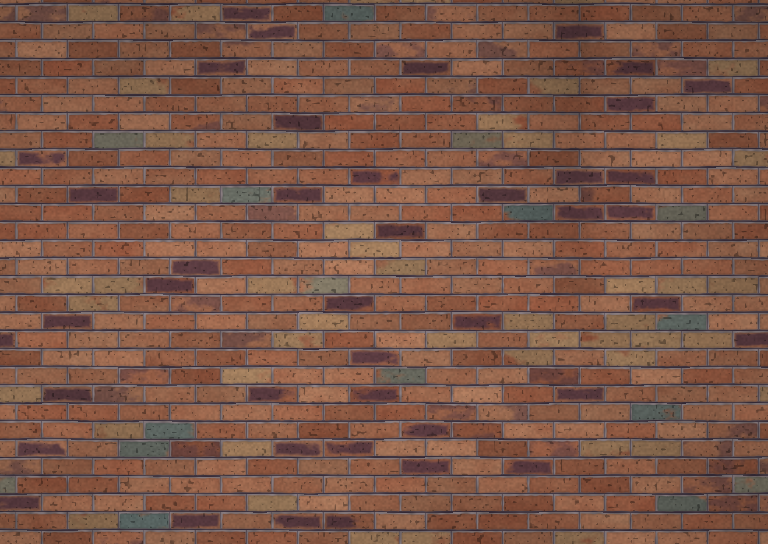
Reproduce this texture procedurally as a WebGL 1 fragment shader.

```glsl
precision highp float;
// Weathered brick wall in running bond: 15 bricks across, 30 courses down.
// Each brick is a rounded box with a hashed tint (clay, plum, teal or tan),
// laid in grey mortar with a shadow under every course, then stained softly.
uniform vec2 u_resolution;

const vec2 COUNT = vec2(15.0, 30.0);
const float BRICK_LENGTH = 2.82;   // in course heights
const vec2 BOND_OFFSET = vec2(0.32, 0.25);

const vec3 RUST = vec3(0.50, 0.29, 0.21);
const vec3 ORANGE = vec3(0.59, 0.42, 0.32);
const vec3 PLUM = vec3(0.29, 0.19, 0.22);
const vec3 TEAL = vec3(0.29, 0.36, 0.36);
const vec3 TAN = vec3(0.56, 0.46, 0.34);
const vec3 MORTAR = vec3(0.46, 0.42, 0.43);
const vec3 SHADOW = vec3(0.19, 0.15, 0.20);

float hash(vec2 p) {
  vec3 q = fract(vec3(p.xyx) * 0.1031);
  q += dot(q, q.yzx + 33.33);
  return fract((q.x + q.y) * q.z);
}

float noise(vec2 p) {
  vec2 i = floor(p);
  vec2 f = fract(p);
  f = f * f * (3.0 - 2.0 * f);
  return mix(mix(hash(i), hash(i + vec2(1.0, 0.0)), f.x),
             mix(hash(i + vec2(0.0, 1.0)), hash(i + vec2(1.0, 1.0)), f.x), f.y);
}

float fbm(vec2 p) {
  float sum = 0.0;
  float gain = 0.5;
  for (int i = 0; i < 4; i++) {
    sum += gain * noise(p);
    p = p * 2.03 + 17.3;
    gain *= 0.5;
  }
  return sum / 0.9375;
}

float roundedBox(vec2 p, vec2 halfSize, float radius) {
  vec2 q = abs(p) - halfSize + radius;
  return length(max(q, 0.0)) + min(max(q.x, q.y), 0.0) - radius;
}

// Fired clay with a hashed tint; depth is the distance inside the edge.
vec3 brickColor(vec2 id, vec2 wall, float along, float depth) {
  float tint = hash(id + 3.7);
  float kind = hash(id * 1.7 + 41.0);
  float patches = fbm(wall * vec2(0.9, 1.4) + id * 5.0);
  vec3 color = mix(RUST, ORANGE, clamp(tint * 0.8 + patches * 0.6 - 0.2, 0.0, 1.0));

  // Some tinted bricks fade back to clay towards one end.
  float slope = (hash(id + 71.0) - 0.5) * 1.6;
  float cover = smoothstep(0.25, 0.55, patches + 0.2 + slope * along);
  float core = smoothstep(-0.02, 0.2, depth + (patches - 0.5) * 0.25);
  if (kind < 0.115) {
    color = mix(color, PLUM, 0.9 * cover * core);
  } else if (kind < 0.165) {
    color = mix(color, mix(TEAL, TAN, 0.6 * hash(id + 9.0)), 0.9 * cover);
  } else if (kind < 0.25) {
    color = mix(color, TAN, 0.75 * cover);
  } else if (kind < 0.32) {
    color = mix(color, PLUM, 0.5 * cover * smoothstep(0.4, 0.65, patches));
  }
  return color * (0.92 + 0.16 * hash(id + 23.0));
}

// Fine grain and sparse dark pits.
vec3 addGrain(vec3 color, vec2 wall) {
  float grain = noise(wall * 9.0) - 0.5;
  float pits = smoothstep(0.80, 0.93, noise(wall * 6.5 + 90.0));
  return color * (1.0 + 0.14 * grain) * (1.0 - 0.32 * pits);
}

// Broad uneven light: dim borders, grimy top and a faint stain at right.
float wallLight(vec2 uv) {
  vec2 away = (uv - vec2(0.42, 0.42)) * vec2(0.85, 1.0);
  float light = 1.07 - 0.45 * dot(away, away);
  float stain = smoothstep(0.64, 0.75, uv.x) * (1.0 - smoothstep(0.75, 0.79, uv.x));
  light -= 0.11 * stain * smoothstep(0.3, 0.6, uv.y);
  return light + 0.12 * (fbm(uv * vec2(5.0, 4.0)) - 0.5);
}

void main() {
  vec2 uv = gl_FragCoord.xy / u_resolution;
  float blur = 0.75 * COUNT.y / u_resolution.y;

  // Wall position in course heights, counted downwards, with slight waviness.
  vec2 wall = vec2(uv.x * COUNT.x * BRICK_LENGTH, (1.0 - uv.y) * COUNT.y);
  float wave = 0.07 * (noise(wall * vec2(0.35, 1.0)) - 0.5);
  float y = wall.y - BOND_OFFSET.y + wave;
  float course = floor(y);
  float x = uv.x * COUNT.x - BOND_OFFSET.x - 0.5 * mod(course, 2.0);
  vec2 id = mod(vec2(floor(x), course), COUNT);
  vec2 cell = vec2(fract(x), fract(y)) - 0.5;

  // Brick outline, roughened along its edge.
  vec2 local = cell * vec2(BRICK_LENGTH, 1.0);
  float edge = roundedBox(local, vec2(0.5 * BRICK_LENGTH - 0.065, 0.415), 0.06);
  edge += 0.05 * (noise(wall * 4.0) - 0.5);
  float brick = 1.0 - smoothstep(-blur, blur, edge);

  // Mortar, shaded below each course and at one side of the upright joints.
  float under = smoothstep(0.41 - blur, 0.41 + blur, local.y);
  float side = smoothstep(-blur, blur, local.x - 0.5 * BRICK_LENGTH + 0.05);
  float shade = max(under * (0.65 + 0.35 * noise(wall * 1.3)), 0.5 * side);
  vec3 joint = mix(MORTAR * (0.86 + 0.28 * noise(wall * 3.0)), SHADOW, shade);

  vec3 face = addGrain(brickColor(id, wall, cell.x, -edge), wall);
  face *= 0.9 + 0.1 * smoothstep(0.0, 0.14, -edge);
  gl_FragColor = vec4(mix(joint, face, brick) * wallLight(uv), 1.0);
}
```
